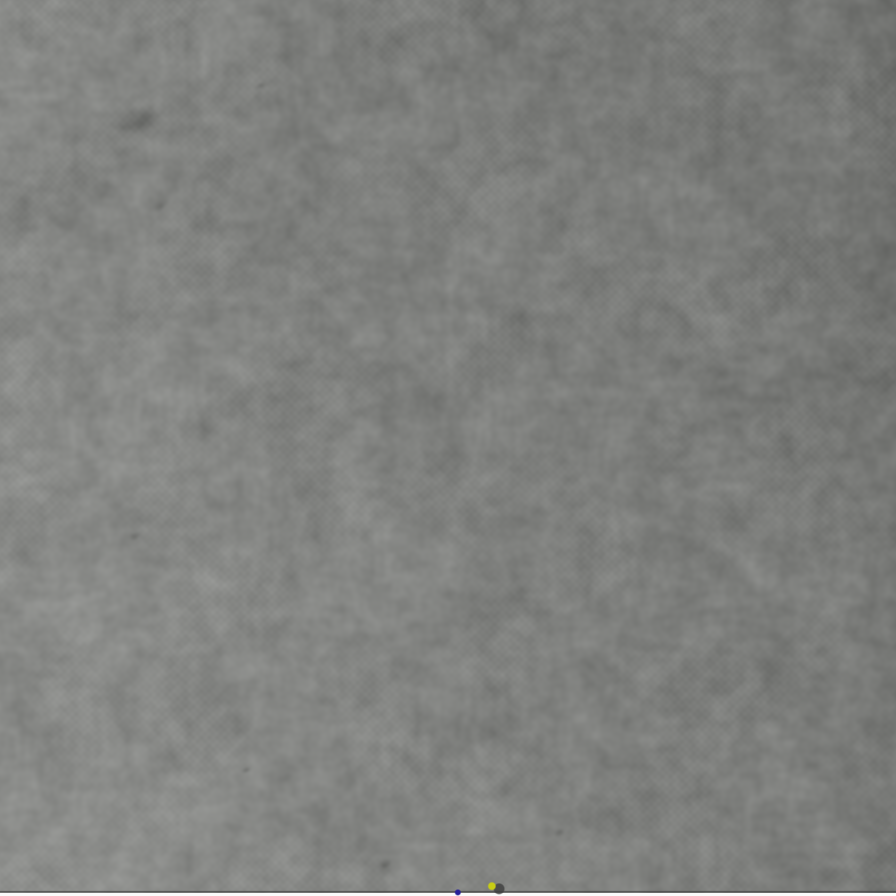
Give the GLSL for this texture, as a WebGL 2 fragment shader.

```glsl
#version 300 es
precision highp float;
// Smooth grey plaster: a broad slanted shade, soft cloudy mottling from layered
// gradient noise, faint upright and level streaks, a fine diagonal weave
// and a few small dark stains, closed by a thin white rim along the bottom.

uniform vec2 u_resolution;
out vec4 fragColor;

vec2 hash2(vec2 cell) {
  uvec2 q = uvec2(ivec2(cell) + 4096) * uvec2(1597u, 3812u);
  uint n = (q.x ^ q.y ^ (q.x << 9)) * 747796u + 28913u;
  n = (n ^ (n >> 15)) * 2246823u;
  n ^= n >> 13;
  n *= 3266489u;
  n ^= n >> 16;
  return vec2(n & 65535u, n >> 16) / 65535.0;
}

vec2 gradientAt(vec2 cell) {
  float angle = 6.28318 * hash2(cell).x;
  return vec2(cos(angle), sin(angle));
}

float gradientNoise(vec2 p) {
  vec2 i = floor(p), f = fract(p);
  vec2 w = f * f * f * (f * (f * 6.0 - 15.0) + 10.0);
  float a = dot(gradientAt(i), f);
  float b = dot(gradientAt(i + vec2(1, 0)), f - vec2(1, 0));
  float c = dot(gradientAt(i + vec2(0, 1)), f - vec2(0, 1));
  float d = dot(gradientAt(i + vec2(1, 1)), f - vec2(1, 1));
  return mix(mix(a, b, w.x), mix(c, d, w.x), w.y);
}

// Cloudy patches, strongest at the middle sizes
float mottling(vec2 p) {
  float sum = 0.024 * gradientNoise(p * 5.0 + 3.7);
  sum += 0.034 * gradientNoise(p * 13.0 + 17.3);
  sum += 0.046 * gradientNoise(p * vec2(27.0, 30.0) + 41.9);
  sum += 0.036 * gradientNoise(p * vec2(54.0, 58.0) + 83.1);
  return sum + 0.022 * gradientNoise(p * 110.0 + 9.4);
}

// Upright and level streaks that come and go in patches
float streaks(vec2 p) {
  float patches = smoothstep(-0.25, 0.4, gradientNoise(p * 8.0 + 61.2));
  float upright = gradientNoise(p * vec2(105.0, 26.0) + 29.6);
  float level = gradientNoise(p * vec2(28.0, 85.0) + 53.8);
  return 0.022 * mix(level, upright, patches);
}

// Soft dark marks, the first one larger than the rest
float stains(vec2 p) {
  float shade = 0.0;
  for (int i = 0; i < 7; i++) {
    float k = float(i);
    vec2 centre = i == 0 ? vec2(0.157, 0.865) : hash2(vec2(k * 7.0, 31.0)) * vec2(0.6, 0.9) + 0.03;
    float size = i == 0 ? 0.019 : mix(0.004, 0.008, hash2(vec2(k, 77.0)).x);
    vec2 d = (p - centre) / size;
    d.y = 1.4 * d.y - 0.3 * d.x;
    float ragged = 1.0 + 0.5 * gradientNoise(p * 90.0 + k);
    shade += (i == 0 ? 0.11 : 0.07) * exp(-dot(d, d) * ragged);
  }
  return shade;
}

// Coverage of a small round speck
float speck(vec2 p, vec2 centre, float radius, float pixel) {
  return 1.0 - smoothstep(radius - pixel, radius + pixel, length(p - centre));
}

void main() {
  vec2 uv = gl_FragCoord.xy / u_resolution;
  float pixel = 1.0 / u_resolution.y;

  // Broad shade: lighter at lower left, dim towards the right edge
  float value = 0.501 - 0.068 * (uv.x - 0.5) - 0.034 * (uv.y - 0.5);
  value -= 0.014 * smoothstep(0.93, 1.0, uv.x);

  value += mottling(uv) + streaks(uv);

  // Fine weave: crossed waves whose crests line up on the diagonals
  float weave = sin(720.0 * uv.x) * sin(720.0 * uv.y);
  value += 0.007 * weave * smoothstep(-0.3, 0.4, gradientNoise(uv * 9.0 + 5.5));

  value -= stains(uv);
  vec3 color = value + vec3(-0.001, 0.004, -0.006);

  // Dark hairline over a white rim at the bottom
  float hairline = 1.0 - smoothstep(0.0, 1.5 * pixel, abs(uv.y - 0.0048));
  color = mix(color, vec3(0.27), 0.75 * hairline);
  float rim = 1.0 - smoothstep(0.0034 - 0.5 * pixel, 0.0034 + 0.5 * pixel, uv.y);
  color = mix(color, vec3(0.98), rim);

  // Dark, yellow and blue specks resting on the rim
  color = mix(color, vec3(0.24), 0.8 * speck(uv, vec2(0.557, 0.008), 0.006, pixel));
  color = mix(color, vec3(0.78, 0.80, 0.08), speck(uv, vec2(0.549, 0.011), 0.0042, pixel));
  color = mix(color, vec3(0.15, 0.12, 0.60), speck(uv, vec2(0.511, 0.004), 0.0032, pixel));

  fragColor = vec4(color, 1.0);
}
```
